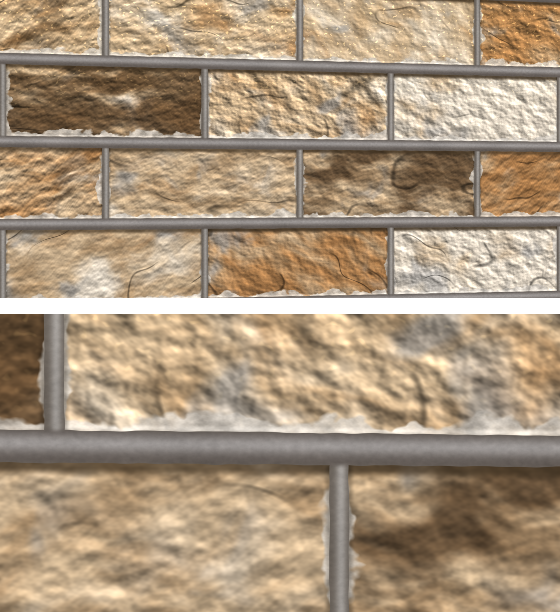
Top: the whole. Bottom: its middle third, enlarged.
This texture is drawn by a Shadertoy shader. Its source:

```glsl
// Per brick, four to a course: rust, dark stain, pale mineral
const vec3 TRAITS[16] = vec3[16](
    vec3(.40, .50, .25), vec3(.40, .12, .40), vec3(.25, .15, .55), vec3(.95, .30, .05),
    vec3(.50, .90, .10), vec3(.30, .08, .40), vec3(.00, .08, .95), vec3(.00, .10, .90),
    vec3(.65, .35, .20), vec3(.15, .25, .35), vec3(.20, .75, .15), vec3(1.0, .25, .10),
    vec3(.25, .15, .40), vec3(.85, .35, .05), vec3(.10, .15, 1.0), vec3(.10, .10, .90));

vec2 hash2(vec2 p) {
    vec3 q = fract(p.xyx * vec3(.1031, .1030, .0973));
    q += dot(q, q.yzx + 33.33);
    return fract((q.xx + q.yz) * q.zy);
}

float corner(vec2 cell, vec2 offset) {
    return dot(hash2(cell) * 2. - 1., offset);
}

float gradientNoise(vec2 p) {
    vec2 i = floor(p), f = p - i, e = vec2(1, 0);
    vec2 w = f * f * f * (f * (f * 6. - 15.) + 10.);
    return 1.4 * mix(mix(corner(i, f), corner(i + e, f - e), w.x),
                     mix(corner(i + e.yx, f - e.yx), corner(i + 1., f - 1.), w.x), w.y);
}

float fbm(vec2 p) {
    float sum = 0., amp = .6;
    for (int i = 0; i < 4; i++) {
        sum += amp * gradientNoise(p);
        p = mat2(.96, .28, -.28, .96) * p * 2.05 + 7.3;
        amp *= .5;
    }
    return sum;
}

float relief(vec2 p) {
    return fbm(p * vec2(4., 6.5));
}

// Wall plane seen at a slight angle: x in bricks, y in courses from the top
vec2 wallCoords(vec2 uv) {
    float halfBricks = (.1882 - sqrt(.03542 - .01484 * (uv.x - .004))) / .00742;
    float course = 1. + (1. - uv.y - .196 - .047 * uv.x) / (.279 - .029 * uv.x);
    return vec2(halfBricks * .5, course);
}

vec3 stoneColor(vec2 p, vec3 trait, vec2 rnd) {
    // Tilted sedimentary layers
    float angle = (rnd.x - .5) * .9;
    vec2 q = mat2(cos(angle), -sin(angle), sin(angle), cos(angle)) * p;
    vec2 warped = q + .15 * vec2(gradientNoise(q * 2.3), gradientNoise(q * 2.3 + 19.));
    float strata = fbm(warped * vec2(1.1, 3.2));
    float patches = fbm(warped * vec2(1.3, 1.9) + 31.);
    float veins = fbm(warped * vec2(1.6, 5.) + 57.);

    vec3 col = mix(vec3(.77, .67, .54), vec3(.65, .54, .41), smoothstep(-.2, .4, veins));
    col = mix(col, vec3(.62, .43, .25), .85 * smoothstep(-.3, .5, strata + trait.x - .6));
    col = mix(col, vec3(.88, .84, .78), .9 * smoothstep(-.25, .4, patches + trait.z - .55));
    col = mix(col, vec3(.60, .59, .58), .7 * smoothstep(.1, .45, fbm(warped * 1.5 + 83.)));
    col = mix(col, vec3(.33, .25, .17), .85 * smoothstep(-.2, .3, patches * .6 + strata * .7 + trait.y - .65));

    // Thin fissure along the layers, present in places
    float fissure = 1. - smoothstep(.0, .035, abs(gradientNoise(warped * vec2(.9, 1.7) + 11.)));
    col *= 1. - .4 * fissure * smoothstep(-.05, .25, gradientNoise(q * 1.8 + 5.));

    // Rough split face lit from above
    vec2 e = vec2(-.006, .013);
    float slope = relief(q + e) - relief(q - e);
    return col * (1. + (.8 + .8 * rnd.y) * slope);
}

void mainImage(out vec4 fragColor, in vec2 fragCoord) {
    vec2 uv = fragCoord / iResolution.xy;
    vec2 wall = wallCoords(uv);
    float px = 3.8 / iResolution.y;

    // Running bond: even courses shift by half a brick
    float row = floor(wall.y);
    float shifted = wall.x + .5 * (1. - mod(row, 2.));
    vec2 brick = vec2(floor(shifted), row);
    vec2 f = vec2(shifted, wall.y) - brick;
    vec2 rnd = hash2(brick + 41.);
    vec2 p = f * vec2(2.5, 1.) + brick * vec2(17.3, 9.7) + 60.;
    int index = int(clamp(row, 0., 3.) * 4. + clamp(brick.x, 0., 3.));

    // Signed offset from the nearest joint, in course heights
    vec2 side = (f - step(.5, f)) * vec2(2.5, 1.);
    vec2 inset = abs(side) - vec2(.043, .068);
    float edge = min(inset.x, inset.y);

    vec3 col = stoneColor(p, TRAITS[index], rnd);

    // Pale chipped rim, widest along the bottom
    float ragged = fbm(p * vec2(3.5, 4.5) + 13.);
    float bottom = .932 - f.y;
    float rim = min(bottom, inset.x * 1.1 + .03);
    float chip = 1. - smoothstep(-.012, .012, rim - .045 - .15 * ragged - .03 * (rnd.y - .5));
    vec3 chipColor = vec3(.87, .84, .80) * (.95 + .5 * fbm(p * vec2(9., 14.)));
    col = mix(col, chipColor, .8 * chip * smoothstep(.1, .2, f.y));

    // Sheen and gold glints toward the top of the wall
    float sheen = smoothstep(.45, 1., uv.y);
    float glint = smoothstep(.25, .7, gradientNoise(p * vec2(22., 32.)));
    col += sheen * (vec3(.04, .035, .02) + glint * vec3(.32, .27, .17));

    // Shadow cast by the joint above, then a bright lower arris
    float wobble = .02 * gradientNoise(p * vec2(5., 1.));
    float shade = (1. - smoothstep(.085, .135 + wobble, f.y)) * (.6 + .25 * rnd.x);
    col = mix(col, vec3(.23, .18, .12), shade);
    col += .12 * (1. - smoothstep(.0, .02, abs(bottom - .012)));
    col *= 1. - .25 * (1. - smoothstep(.0, .03, inset.x));

    // Rounded grey joints: the course joint runs over the upright ones
    float across = side.y / .068;
    float upright = side.x / .043;
    vec3 bed = mix(vec3(.37, .34, .32), vec3(.61, .59, .58), exp(-3. * pow(across + .2, 2.)));
    vec3 head = mix(vec3(.40, .37, .34), vec3(.62, .60, .58), exp(-3. * pow(upright - .2, 2.)));
    vec3 joint = mix(bed, head, smoothstep(-.015, .015, inset.y));
    joint *= 1. + .10 * fbm(wall * vec2(70., 40.)) + .08 * gradientNoise(wall * vec2(6., 3.));

    col = mix(joint, col, smoothstep(-px * .6, px * .6, edge + .006 * gradientNoise(p * 9.)));
    fragColor = vec4(clamp(col, 0., 1.), 1.);
}
```
